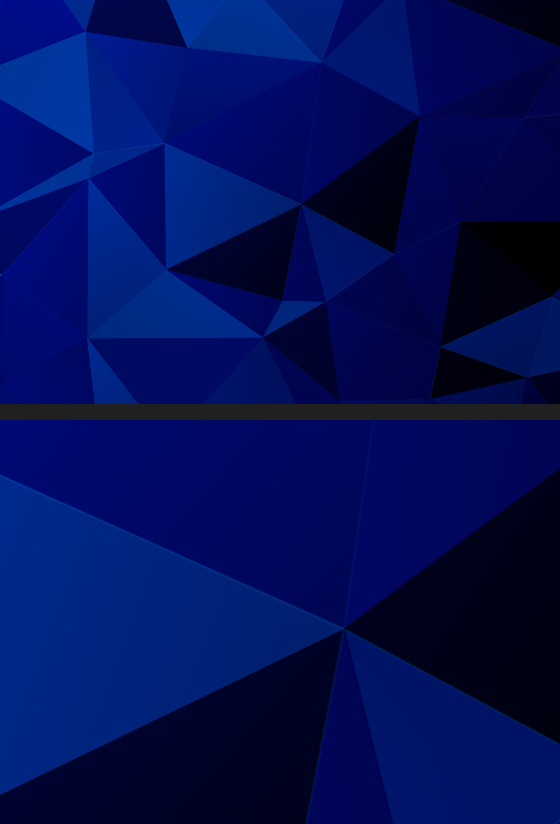
Top, the full canvas; bottom, a detail of the centre.
Reproduce this background procedurally as a Shadertoy shader.

```glsl
// Low-poly sheet of blue triangular facets, fading to black at the lower right

float hash(vec2 p) {
    return fract(sin(dot(p, vec2(127.1, 311.7))) * 43758.5);
}

// Jittered lattice point; staying inside its own cell keeps the mesh unfolded
vec2 corner(vec2 id) {
    return id + 0.9 * (vec2(hash(id), hash(id + 57.3)) - 0.5);
}

// Signed distance from the line a-b, positive on its left
float side(vec2 a, vec2 b, vec2 p) {
    vec2 e = normalize(b - a);
    return e.x * (p.y - a.y) - e.y * (p.x - a.x);
}

// Thin glint or crease along an edge, the same from both of its sides
float edgeLine(vec2 a, vec2 b, float dist) {
    return (hash(a + b) - 0.35) * (1.0 - smoothstep(0.0, 0.007, abs(dist)));
}

// Flat tone of a facet: shadowed, plain or lit, with a slight slope across it
vec3 facetColor(float tone, vec2 offset, float fade) {
    vec3 col = mix(vec3(0.0, 0.05, 0.54), vec3(0.0, 0.0, 0.21), fade);
    float lit = smoothstep(0.54, 1.0, tone);
    float shadow = 1.0 - smoothstep(0.03, 0.3, tone);
    col += mix(vec3(0.0, 0.19, 0.12), vec3(0.0, 0.09, 0.17), fade) * lit;
    col *= 1.0 - shadow * mix(0.4, 0.96, smoothstep(0.3, 0.8, fade));
    float angle = 40.0 * tone;
    return col * (1.0 + 0.14 * dot(offset, vec2(cos(angle), sin(angle))));
}

// Adds one counter-clockwise triangle: rgb is weighted colour, a is coverage
void addFacet(inout vec4 sum, vec2 p, vec2 a, vec2 b, vec2 c,
              float tone, float fade, float pixel) {
    float ab = side(a, b, p), bc = side(b, c, p), ca = side(c, a, p);
    float cover = clamp(0.5 + min(ab, min(bc, ca)) / pixel, 0.0, 1.0);
    if (cover <= 0.0) return;
    vec3 col = facetColor(tone, p - (a + b + c) / 3.0, fade);
    float line = edgeLine(a, b, ab) + edgeLine(b, c, bc) + edgeLine(c, a, ca);
    col = max(col + vec3(0.0, 0.14, 0.14) * line, 0.0);
    sum += vec4(col, 1.0) * cover;
}

void mainImage(out vec4 fragColor, in vec2 fragCoord) {
    vec2 uv = fragCoord / iResolution.xy;
    float fade = 0.7 * uv.x + 0.3 * (1.0 - uv.y);

    // Tilted mesh space, about four cells per canvas height
    float pixel = 4.0 / iResolution.y;
    vec2 p = mat2(0.955, 0.296, -0.296, 0.955) * (fragCoord * pixel) + 13.0;

    vec4 sum = vec4(0.0);
    for (int j = -1; j <= 1; j++) {
        for (int i = -1; i <= 1; i++) {
            vec2 id = floor(p) + vec2(i, j);
            vec2 a = corner(id), b = corner(id + vec2(1, 0));
            vec2 c = corner(id + vec2(1, 1)), d = corner(id + vec2(0, 1));

            // Split along the shorter diagonal that lies inside the quad
            bool acInside = side(a, c, b) < 0.0 && side(a, c, d) > 0.0;
            bool bdInside = side(b, d, a) > 0.0 && side(b, d, c) < 0.0;
            bool acShorter = distance(a, c) < distance(b, d);
            float tone1 = hash(id + 0.37), tone2 = hash(id + 5.81);
            if (acInside && (acShorter || !bdInside)) {
                addFacet(sum, p, a, b, c, tone1, fade, pixel);
                addFacet(sum, p, a, c, d, tone2, fade, pixel);
            } else {
                addFacet(sum, p, a, b, d, tone1, fade, pixel);
                addFacet(sum, p, b, c, d, tone2, fade, pixel);
            }
        }
    }
    fragColor = vec4(sum.rgb / max(sum.a, 0.001), 1.0);
}
```
